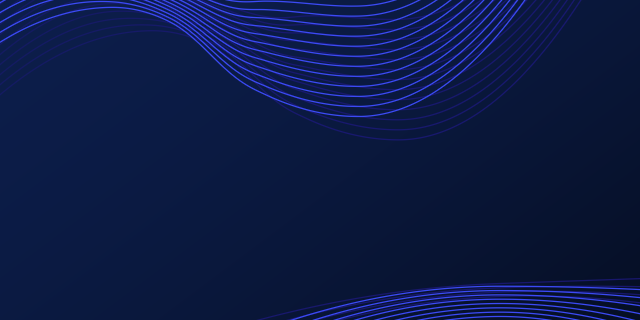
Reproduce this background procedurally as a WebGL 2 fragment shader.

```glsl
#version 300 es
precision highp float;
// Bundles of thin blue wave lines over a dark navy diagonal gradient.

#define UPPER_LINES 13
#define LOWER_LINES 10
#define VEIL_LINES 4
#define HALF_WIDTH 0.0020
#define VEIL_SHIFT vec2(0.125, 0.073)
#define NAVY_LIGHT vec3(0.048, 0.115, 0.292)
#define NAVY_DARK vec3(0.020, 0.055, 0.138)
#define LINE_COLOR vec3(0.230, 0.290, 0.960)
#define VEIL_COLOR vec3(0.105, 0.095, 0.470)

uniform vec2 u_resolution;
out vec4 fragColor;

// Parabola with its own curvature on each side of the centre.
float arch(float x, float centre, float leftBend, float rightBend) {
    float d = x - centre;
    return d * d * (d < 0.0 ? leftBend : rightBend);
}

// Each profile returns (depth of the outer line below the top, gap per line).
vec2 upperWave(float x) {
    float crest = 0.023 + arch(x, 0.352, 0.88, 1.42);
    float trough = 0.364 - arch(x, 1.120, 0.81, 1.344);
    float pinch = (x - 0.508) / 0.273;
    float gap = 0.0315 - 0.0198 * exp(-pinch * pinch);
    return vec2(mix(crest, trough, smoothstep(0.52, 0.83, x)), gap);
}

vec2 upperVeil(float x) {
    return upperWave(x - VEIL_SHIFT.x) + vec2(VEIL_SHIFT.y, 0.0);
}

vec2 lowerWave(float x) {
    float edge = 0.8945 + arch(x, 1.5625, 0.25, 0.054);
    float gap = 0.0135 + arch(x, 1.5625, 0.023, 0.061);
    return vec2(edge, gap);
}

vec2 lowerVeil(float x) {
    float edge = 0.886 + arch(x, 1.5625, 0.154, 0.0) - 0.035 * (x - 1.5625);
    return vec2(edge, lowerWave(x).y);
}

// Coverage of a family of lines; slope keeps the stroke width even.
float bundle(vec2 here, vec2 slope, float depth, float side, int count, float pixel) {
    float cover = 0.0;
    for (int i = 0; i < count; i++) {
        vec2 weight = vec2(1.0, side * float(i));
        float grade = dot(slope, weight);
        float dist = abs(depth - dot(here, weight)) / sqrt(1.0 + grade * grade);
        cover = max(cover, clamp((HALF_WIDTH - dist) / pixel + 0.5, 0.0, 1.0));
    }
    return cover;
}

void main() {
    vec2 p = gl_FragCoord.xy / u_resolution.y;
    float depth = 1.0 - p.y;
    float pixel = 1.0 / u_resolution.y;
    float across = gl_FragCoord.x / u_resolution.x;
    float ahead = p.x + 0.002;

    // Diagonal background
    float shade = pow(0.6 * across + 0.4 * depth, 1.6);
    vec3 color = mix(NAVY_LIGHT, NAVY_DARK, shade);

    // Faint lines behind
    vec2 here = upperVeil(p.x);
    vec2 slope = (upperVeil(ahead) - here) / 0.002;
    float veil = bundle(here, slope, depth, -1.0, UPPER_LINES, pixel);
    here = lowerVeil(p.x);
    slope = (lowerVeil(ahead) - here) / 0.002;
    veil = max(veil, bundle(here, slope, depth, 1.0, VEIL_LINES, pixel));
    color = mix(color, VEIL_COLOR, veil * mix(0.55, 0.85, smoothstep(0.0, 0.5, across)));

    // Bright lines in front
    here = upperWave(p.x);
    slope = (upperWave(ahead) - here) / 0.002;
    float lines = bundle(here, slope, depth, -1.0, UPPER_LINES, pixel);
    here = lowerWave(p.x);
    slope = (lowerWave(ahead) - here) / 0.002;
    lines = max(lines, bundle(here, slope, depth, 1.0, LOWER_LINES, pixel));
    color = mix(color, LINE_COLOR, lines);

    fragColor = vec4(color, 1.0);
}
```
